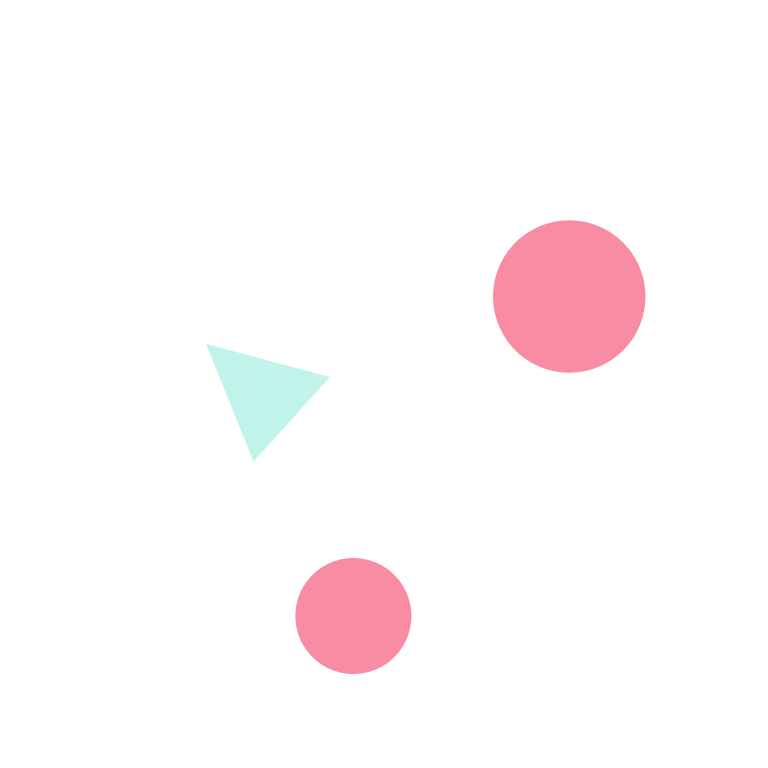
Write a Shadertoy shader that draws this background.

```glsl
// Two flat pink discs and one mint triangle on a plain white ground.
// Each shape is a signed distance, turned into coverage about one pixel
// wide at its edge and blended over the ground.

float discDistance(vec2 p, vec2 center, float radius) {
    return length(p - center) - radius;
}

// Signed distance to the line a-b, negative on its right-hand side.
float edgeDistance(vec2 p, vec2 a, vec2 b) {
    vec2 along = normalize(b - a);
    return dot(p - a, vec2(-along.y, along.x));
}

// Corners run clockwise, so the inside is right of every edge.
float triangleDistance(vec2 p, vec2 a, vec2 b, vec2 c) {
    return max(edgeDistance(p, a, b),
               max(edgeDistance(p, b, c), edgeDistance(p, c, a)));
}

float coverage(float dist, float pixel) {
    return clamp(0.5 - dist / pixel, 0.0, 1.0);
}

void mainImage(out vec4 fragColor, in vec2 fragCoord) {
    // Unit square centred on the canvas, origin at the lower left.
    float pixel = 1.0 / min(iResolution.x, iResolution.y);
    vec2 p = (fragCoord - 0.5 * iResolution.xy) * pixel + 0.5;

    vec3 white = vec3(1.0);
    vec3 pink = vec3(0.969, 0.549, 0.635);
    vec3 mint = vec3(0.753, 0.953, 0.914);

    // Upper right and lower middle discs
    float discs = min(discDistance(p, vec2(0.7412, 0.6139), 0.0992),
                      discDistance(p, vec2(0.4601, 0.1979), 0.0755));

    // Tilted triangle, left of centre
    float wedge = triangleDistance(p, vec2(0.2682, 0.5523),
                                      vec2(0.4297, 0.5091),
                                      vec2(0.3301, 0.3991));

    vec3 color = mix(white, mint, coverage(wedge, pixel));
    color = mix(color, pink, coverage(discs, pixel));
    fragColor = vec4(color, 1.0);
}
```
